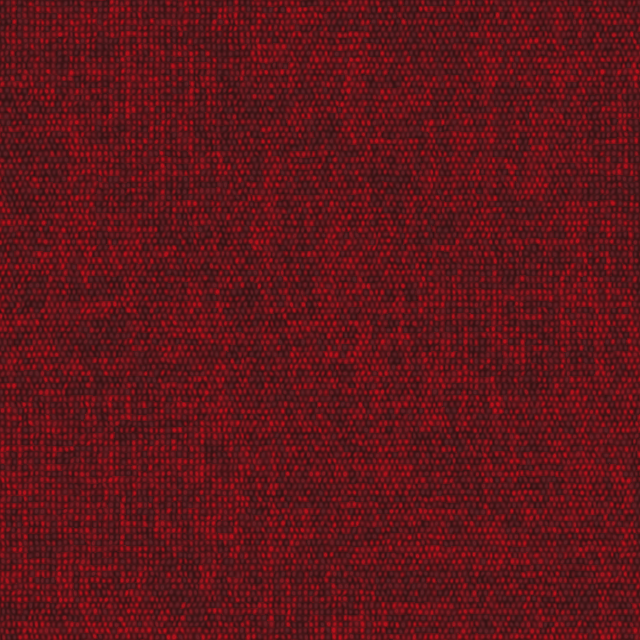
Give the GLSL for this texture, as a Shadertoy shader.

```glsl
// Dark red woven cloth: a brick lattice of small round stitches.
// Thin streaks along weft and warp, plus a random tone for each stitch,
// blend the yarn from dull maroon to bright red over dark gaps.

#define STITCHES vec2(112.0, 102.0)
#define GAP_COLOR vec3(0.205, 0.070, 0.072)
#define DULL_COLOR vec3(0.370, 0.128, 0.148)
#define RED_COLOR vec3(0.730, 0.066, 0.110)
#define WEFT_SHARE 0.24
#define WARP_SHARE 0.25
#define STITCH_SHARE 0.48
#define CLOUD_SHARE 0.03
#define STREAK_RATE vec2(0.13, 0.11)
#define WOBBLE vec2(0.40, 0.30)
#define FUZZ 0.50

const float PI = 3.14159;

float hash(vec2 p) {
    return fract(sin(dot(p, vec2(127.1, 311.7))) * 43758.5453);
}

float noise(vec2 p) {
    vec2 i = floor(p);
    vec2 f = fract(p);
    f = f * f * (3.0 - 2.0 * f);
    float low = mix(hash(i), hash(i + vec2(1.0, 0.0)), f.x);
    float high = mix(hash(i + vec2(0.0, 1.0)), hash(i + vec2(1.0, 1.0)), f.x);
    return mix(low, high, f.y);
}

void mainImage(out vec4 fragColor, in vec2 fragCoord) {
    vec2 uv = fragCoord / iResolution.xy;

    // Slightly uneven thread grid
    vec2 grid = uv * STITCHES;
    vec2 drift = vec2(noise(grid * 0.6), noise(grid * 0.6 + 71.0)) - 0.5;
    grid += WOBBLE * drift;

    // Alternate rows are offset, more firmly in some areas than others
    float row = floor(grid.y);
    float stagger = mix(0.1, 0.5, smoothstep(0.25, 0.65, noise(uv * 4.0 + 13.0)));
    float x = grid.x + stagger * mod(row, 2.0);
    vec2 stitch = vec2(floor(x), row);

    // Round stitch height: side gaps as deep as the gaps between rows
    vec2 local = vec2(fract(x), fract(grid.y)) - 0.5;
    float across = cos(2.0 * PI * local.y);
    float along = cos(2.0 * PI * local.x);
    float crown = cos(PI * local.y);
    float height = 0.47 + 0.46 * along * crown + 0.19 * across;

    // Dye of the crossing threads
    float weft = noise(vec2(stitch.x * STREAK_RATE.x, row + 37.0));
    float warp = noise(vec2(stitch.x + 211.0, row * STREAK_RATE.y));
    float tone = WEFT_SHARE * weft + WARP_SHARE * warp
               + STITCH_SHARE * hash(stitch + 5.0)
               + CLOUD_SHARE * noise(uv * 9.0 + 3.0);
    float dye = smoothstep(0.20, 0.84, tone);
    vec3 yarn = mix(DULL_COLOR, RED_COLOR, dye);

    // Threads seen between the stitches keep a little of their dye
    float glow = max(smoothstep(0.4, 1.0, warp), smoothstep(0.4, 1.0, weft));
    vec3 gap = mix(GAP_COLOR, RED_COLOR, 0.14 * glow);

    // Fine fibre variation
    float fiber = noise(grid * 1.7 + 19.0) - 0.5;
    height = clamp(height + FUZZ * fiber, 0.0, 1.0);
    fragColor = vec4(mix(gap, yarn, height), 1.0);
}
```
